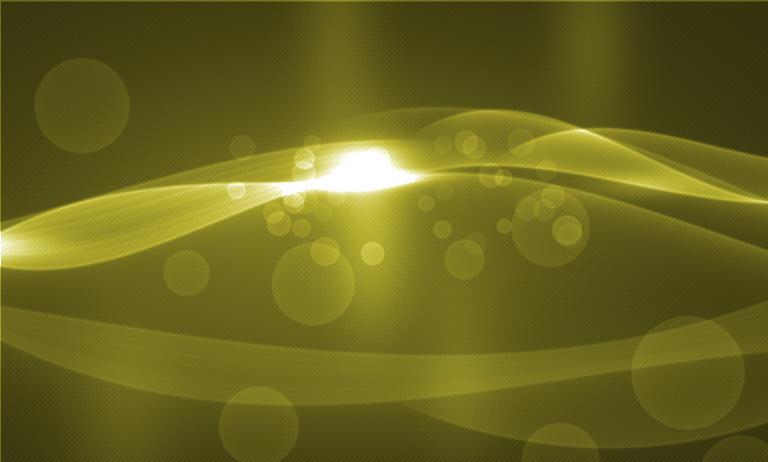
Write a WebGL 2 fragment shader that draws this background.

```glsl
#version 300 es
precision highp float;
// Olive-gold light ribbons with a hot core, soft beams, bokeh discs and fine hatching.
uniform vec2 u_resolution;
out vec4 fragColor;

#define SHADOW 0.20
#define EDGE 0.004
#define LINE_GAIN 0.40
#define BIG_DISC_GAIN 0.075
#define SMALL_DISC_GAIN 0.13
#define SMALL_DISCS 34
#define HATCH_COUNT 150.0
#define HATCH_GAIN 0.014

const vec3 OLIVE = vec3(1.0, 0.96, 0.26);

float hash(float n) { return fract(sin(n * 127.1 + 3.7) * 4375.85); }

// Elliptical gaussian light
float glow(vec2 p, vec2 center, vec2 radius) {
    vec2 d = (p - center) / radius;
    return exp(-dot(d, d));
}

// Cubic through four heights spaced evenly over s = 0..1
float curve(float s, vec4 h) {
    float a = 3.0 * s, b = a - 1.0, c = a - 2.0, d = a - 3.0;
    return dot(h, vec4(-b * c * d / 6.0, a * c * d / 2.0, -a * b * d / 2.0, a * b * c / 6.0));
}

// Crisp edge fading to one side: below for positive depth, above for negative
float sheet(vec2 p, vec2 span, vec4 heights, float depth) {
    float s = (p.x - span.x) / (span.y - span.x);
    float fade = span.x > 0.0 ? smoothstep(0.0, 0.22, s) : 1.0;
    fade *= span.y < 1.0 ? 1.0 - smoothstep(0.78, 1.0, s) : 1.0;
    float d = (curve(clamp(s, 0.0, 1.0), heights) - p.y) * sign(depth);
    float body = smoothstep(-EDGE, EDGE, d) * exp(-max(d, 0.0) / abs(depth));
    return fade * (body + LINE_GAIN * exp(-d * d / (EDGE * EDGE)));
}

// Thin folds spread between two edges
float folds(vec2 p, vec2 span, vec4 upper, vec4 lower, float depth) {
    float sum = 0.0;
    for (int i = 1; i < 7; i++) {
        float k = float(i);
        float t = (k + hash(k) - 0.5) / 7.0;
        sum += sheet(p, span, mix(upper, lower, t), depth) * (0.3 + 0.7 * hash(k + 9.0));
    }
    return sum;
}

// Translucent disc with a faint rim
float disc(vec2 p, vec2 center, float radius) {
    float d = length(p - center);
    float soft = 1.2 / u_resolution.x;
    return (1.0 - smoothstep(radius - soft, radius + soft, d)) * (0.65 + 0.35 * pow(min(d / radius, 1.0), 4.0));
}

float backdrop(vec2 p) {
    float v = SHADOW + 0.25 * glow(p, vec2(0.42, 0.48), vec2(0.42, 0.42));
    v += 0.22 * glow(p, vec2(0.485, 0.49), vec2(0.05, 0.20));
    v += 0.12 * glow(p, vec2(0.44, 0.95), vec2(0.05, 0.35));
    v += 0.13 * glow(p, vec2(0.77, 0.93), vec2(0.05, 0.22));
    v += 0.10 * glow(p, vec2(0.16, 0.08), vec2(0.07, 0.22));
    v += 0.07 * glow(p, vec2(0.60, 0.22), vec2(0.05, 0.25));
    return v;
}

float upperRibbons(vec2 p) {
    vec2 left = vec2(0.0, 0.586), right = vec2(0.52, 1.0);
    vec4 crest = vec4(0.517, 0.607, 0.680, 0.689);
    vec4 keel = vec4(0.424, 0.465, 0.589, 0.615);
    float v = 0.15 * sheet(p, left, crest, 0.07);
    v += 0.20 * sheet(p, left, keel, -0.05);
    v += 0.26 * sheet(p, left, vec4(0.496, 0.591, 0.604, 0.617), 0.06);
    v += 0.06 * folds(p, left, crest, keel, 0.035);
    v += 0.10 * sheet(p, vec2(0.43, 1.0), vec4(0.730, 0.763, 0.691, 0.565), 0.025);
    v += 0.22 * sheet(p, right, vec4(0.687, 0.757, 0.661, 0.563), 0.05);
    v += 0.24 * sheet(p, vec2(0.638, 1.0), vec4(0.648, 0.720, 0.702, 0.657), 0.05);
    v += 0.24 * sheet(p, right, vec4(0.613, 0.639, 0.596, 0.561), -0.035);
    v += 0.17 * sheet(p, vec2(0.488, 1.0), vec4(0.607, 0.617, 0.552, 0.457), 0.05);
    // Hot spots along the ribbon
    v += 0.30 * glow(p, vec2(0.0, 0.465), vec2(0.09, 0.03));
    v += 0.20 * glow(p, vec2(0.84, 0.60), vec2(0.07, 0.03));
    v += 0.26 * glow(p, vec2(0.49, 0.65), vec2(0.09, 0.05));
    vec2 tilted = vec2(p.x, p.y - 0.13 * (p.x - 0.485));
    return v + 0.55 * glow(tilted, vec2(0.485, 0.609), vec2(0.075, 0.015));
}

float lowerRibbons(vec2 p) {
    vec2 full = vec2(0.0, 1.0);
    vec4 crest = vec4(0.337, 0.254, 0.235, 0.348);
    vec4 keel = vec4(0.265, 0.126, 0.163, 0.239);
    float v = 0.09 * sheet(p, full, crest, 0.10) + 0.08 * sheet(p, full, keel, -0.06);
    v += 0.018 * folds(p, full, crest, keel, 0.05);
    return v + 0.10 * sheet(p, vec2(0.5, 1.0), vec4(0.141, 0.052, 0.033, 0.087), -0.10);
}

float bokeh(vec2 p) {
    // Large discs: center and radius in canvas widths
    vec3 large[9] = vec3[9](vec3(0.107, 0.464, 0.062), vec3(0.408, 0.232, 0.054),
        vec3(0.717, 0.305, 0.051), vec3(0.896, 0.116, 0.074), vec3(0.337, 0.046, 0.052),
        vec3(0.730, 0.0, 0.051), vec3(0.605, 0.264, 0.026), vec3(0.243, 0.246, 0.030),
        vec3(0.965, -0.02, 0.055));
    float v = 0.0;
    for (int i = 0; i < 9; i++) v += BIG_DISC_GAIN * disc(p, large[i].xy, large[i].z);
    // Small discs scattered around the core
    for (int i = 0; i < SMALL_DISCS; i++) {
        float k = float(i) + 1.0;
        vec2 center = vec2(mix(0.27, 0.75, hash(k)), mix(0.27, 0.42, hash(k + 50.0)));
        v += SMALL_DISC_GAIN * mix(0.3, 1.0, hash(k + 90.0)) * disc(p, center, mix(0.009, 0.020, hash(k + 130.0)));
    }
    return v;
}

void main() {
    vec2 uv = gl_FragCoord.xy / u_resolution;
    vec2 p = gl_FragCoord.xy / u_resolution.x;
    float light = backdrop(uv) + upperRibbons(uv) + lowerRibbons(uv) + bokeh(p);
    light += HATCH_GAIN * sin(6.2832 * HATCH_COUNT * (p.x - p.y));
    // Thin border at the top and left
    light += 0.22 * max(smoothstep(0.995, 0.999, uv.y), 1.0 - smoothstep(0.0005, 0.002, uv.x));
    light = clamp(light, 0.0, 1.0);
    // Olive ramp bleaching to white in the highlights
    vec3 color = light * OLIVE;
    float bleach = pow(max(light - 0.7, 0.0) / 0.3, 1.5);
    fragColor = vec4(mix(color, vec3(light), bleach), 1.0);
}
```
